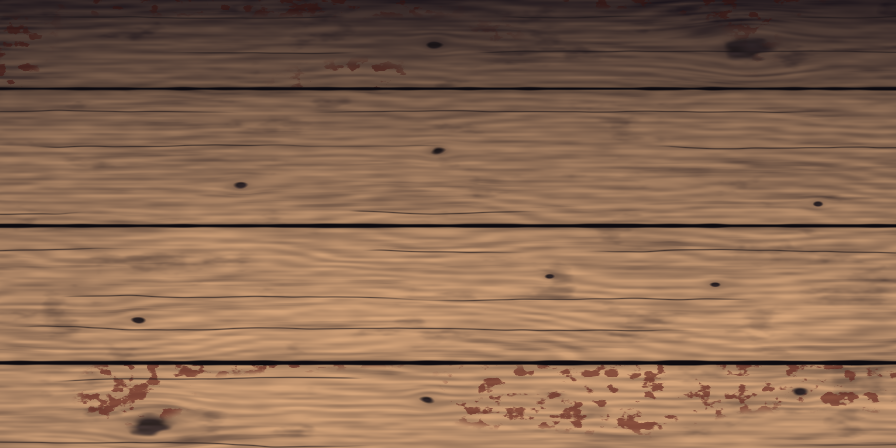
Reproduce this texture procedurally as a WebGL 1 fragment shader.

```glsl
precision highp float;
uniform vec2 u_resolution;

// Layout, in units of the canvas height
const float PLANK_HEIGHT = 0.306;
const float FIRST_SEAM = 0.19;
const float SEAM_HALF_BOTTOM = 0.0052;
const float SEAM_HALF_TOP = 0.0024;
const float KNOT_SLOTS = 3.0;
const float KNOT_SMALL = 0.009;
const float KNOT_LARGE = 0.027;
const float CRACK_HALF = 0.0011;

// Tone: 0 is SHADOW, 1 is HONEY
const float LIGHT_MAX = 0.96;
const float LIGHT_FALLOFF = 2.6;
const float RING_DEPTH = 0.11;
const float FIBRE_DEPTH = 0.34;
const float STREAK_DEPTH = 0.26;
const float WEAR_DEPTH = 0.28;

const vec3 SHADOW = vec3(0.20, 0.15, 0.15);
const vec3 HONEY = vec3(0.77, 0.59, 0.44);
const vec3 GAP = vec3(0.05, 0.04, 0.06);
const vec3 CHAR = vec3(0.11, 0.085, 0.095);
const vec3 RED_STAIN = vec3(0.33, 0.12, 0.10);

float hash(vec2 p) {
  return fract(sin(dot(p, vec2(127.1, 311.7))) * 43758.5453);
}

float noise(vec2 p) {
  vec2 i = floor(p), f = fract(p);
  f = f * f * (3.0 - 2.0 * f);
  return mix(mix(hash(i), hash(i + vec2(1.0, 0.0)), f.x),
             mix(hash(i + vec2(0.0, 1.0)), hash(i + 1.0), f.x), f.y);
}

float fbm(vec2 p) {
  float sum = 0.0, amp = 0.5;
  for (int i = 0; i < 4; i++) {
    sum += amp * noise(p);
    p = p * 2.03 + 17.3;
    amp *= 0.5;
  }
  return sum;
}

// Coverage of a line with the given half width
float stroke(float dist, float halfWidth, float px) {
  return 1.0 - smoothstep(halfWidth - px, halfWidth + px, abs(dist));
}

void main() {
  float px = 1.0 / u_resolution.y;
  vec2 p = gl_FragCoord.xy * px;
  float row = (p.y - FIRST_SEAM) / PLANK_HEIGHT + 1.0;
  float id = floor(row);
  vec2 offset = vec2(13.7, 7.9) * id;

  // Knots: one per slot, with a large one in each outer plank
  vec2 g = p;
  float knot = 0.0, halo = 0.0;
  for (float k = 0.0; k < KNOT_SLOTS; k++) {
    vec2 seed = vec2(k + 3.0, id + 11.0);
    float large = step(abs(k - id * 2.0 / 3.0), 0.1);
    float slotX = mix(mix(0.1, 0.9, hash(seed)), 0.5, large);
    float slotY = mix(mix(0.15, 0.85, hash(seed + 5.0)), mix(0.56, 0.3, id / 3.0), large);
    vec2 center = vec2((k + slotX) * 2.0 / KNOT_SLOTS,
                       FIRST_SEAM + (id - 1.0 + slotY) * PLANK_HEIGHT);
    float size = mix(KNOT_SMALL * mix(0.6, 1.1, hash(seed + 9.0)), KNOT_LARGE, large);
    vec2 d = (p - center) / (size * vec2(2.0, 1.0));
    float r = length(d) + 0.7 * (noise(p * vec2(30.0, 90.0)) - 0.5);
    knot = max(knot, (1.0 - smoothstep(0.45, 1.1, r)) * mix(0.95, 0.8, large));
    halo += exp(-0.6 * r * r);
    g.y -= 0.75 * (p.y - center.y) * exp(-0.18 * dot(d, d));
  }

  // Grain: bent growth rings, fine fibres and dark streaks
  g += offset;
  float bend = fbm(g * vec2(1.3, 5.0));
  float rings = sin(6.2832 * (g.y * 38.0 + 7.0 * bend));
  float fibre = noise(g * vec2(9.0, 190.0)) * 0.6 + noise(g * vec2(24.0, 110.0)) * 0.4 - 0.5;
  float streak = smoothstep(0.52, 0.78, fbm(g * vec2(2.6, 42.0) + bend * 2.0));
  float wear = fbm(p * vec2(3.0, 7.0) + offset) - 0.47;
  float smudge = smoothstep(0.6, 0.8, fbm(p * vec2(9.0, 24.0) + offset));

  // Light falls off toward the top and a little toward the sides
  float light = LIGHT_MAX * (1.0 - pow(p.y, LIGHT_FALLOFF));
  float side = p.x - 0.5 * u_resolution.x * px;
  float depth = mix(0.45, 1.0, light);
  float tone = light - 0.07 * side * side + 0.05 * (hash(vec2(id, 2.0)) - 0.5);
  tone += depth * (RING_DEPTH * rings * (0.35 + bend) + FIBRE_DEPTH * fibre
        + WEAR_DEPTH * wear - STREAK_DEPTH * streak - 0.22 * smudge - 0.2 * halo);
  vec3 color = mix(SHADOW, HONEY, clamp(tone, -0.18, 1.1));

  // Worn red stain in scattered flecks on the outer planks
  float patchMask = smoothstep(0.52, 0.68, noise(p * vec2(3.5, 9.0) + offset + 4.0));
  float flecks = smoothstep(0.54, 0.64, fbm(p * vec2(38.0, 60.0)));
  float outer = step(1.0, abs(id - 1.5));
  color = mix(color, RED_STAIN * mix(0.6, 1.2, light), 0.65 * patchMask * flecks * outer);

  // Hairline cracks, broken along their length
  for (float c = 0.0; c < 3.0; c++) {
    vec2 seed = vec2(c + 21.0, id + 4.0);
    float level = (c + mix(0.2, 0.8, hash(seed))) / 3.0;
    float wobble = 0.022 * (fbm(vec2(p.x * 3.0, hash(seed) * 40.0)) - 0.5);
    float broken = smoothstep(0.48, 0.62, noise(vec2(p.x * 3.2, hash(seed + 2.0) * 50.0)));
    float crack = stroke((fract(row) - level) * PLANK_HEIGHT + wobble, CRACK_HALF, px);
    color = mix(color, CHAR, 0.75 * crack * broken);
  }
  color = mix(color, CHAR * (0.8 + 0.9 * noise(p * vec2(25.0, 150.0))), knot);

  // Seams: soft shade and a dark gap that widens toward the bottom
  float seamDist = (fract(row + 0.5) - 0.5) * PLANK_HEIGHT;
  float ragged = 0.002 * (noise(vec2(p.x * 22.0, floor(row + 0.5) * 9.0)) - 0.5);
  float halfWidth = mix(SEAM_HALF_BOTTOM, SEAM_HALF_TOP, p.y) + ragged;
  color *= 1.0 - 0.3 * exp(-abs(seamDist) / 0.006);
  color = mix(color, GAP, stroke(seamDist, halfWidth, px));

  gl_FragColor = vec4(color, 1.0);
}
```
